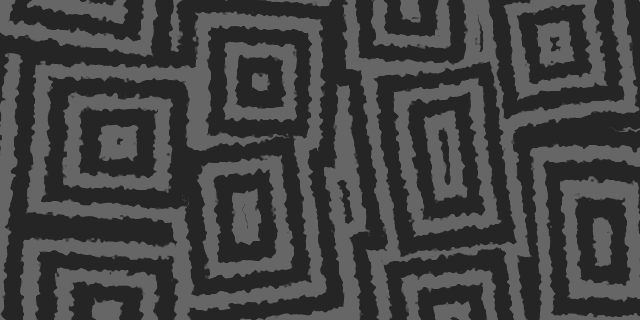
Write a Shadertoy shader that draws this pattern.

```glsl
// Ragged grey contour bands nested around scattered, slightly tilted boxes.

#define CELL_SIZE   vec2(0.53, 0.57)  // spacing of the boxes, in canvas heights
#define JITTER      0.36              // scatter of the boxes, in cells
#define MAX_STRETCH 0.11              // largest vertical half length of a box core
#define MAX_TILT    0.13              // largest skew of a box
#define BAND_PERIOD 0.093             // distance from one band to the next
#define BAND_SHARE  0.455             // part of the period that is grey
#define BEND        0.10              // slow bending of all bands
#define RAGGED      0.017             // depth of the torn edges
#define RAGGED_FREQ 58.0              // teeth per canvas height
#define DARK        vec3(0.147)
#define GREY        vec3(0.40)

vec2 hash22(vec2 p) {
    vec3 q = fract(p.xyx * vec3(0.1031, 0.1030, 0.0973));
    q += dot(q, q.yzx + 33.33);
    return fract((q.xx + q.yz) * q.zy);
}

// Two independent channels of smooth value noise, from 0 to 1
vec2 noise2(vec2 p) {
    vec2 i = floor(p), f = fract(p);
    f = f * f * (3.0 - 2.0 * f);
    vec2 low = mix(hash22(i), hash22(i + vec2(1.0, 0.0)), f.x);
    vec2 high = mix(hash22(i + vec2(0.0, 1.0)), hash22(i + vec2(1.0, 1.0)), f.x);
    return mix(low, high, f.y);
}

// Square-metric distance to the nearest box core
float boxDistance(vec2 p) {
    float nearest = 10.0;
    float column = floor(p.x / CELL_SIZE.x);
    for (int i = -1; i <= 1; i++) {
        float c = column + float(i);
        float stagger = 0.5 * mod(c, 2.0);
        float row = floor(p.y / CELL_SIZE.y - stagger);
        for (int j = -1; j <= 1; j++) {
            vec2 id = vec2(c, row + float(j));
            vec2 shape = hash22(id + 71.0);
            vec2 look = hash22(id + 137.0);
            vec2 center = id + 0.5 + JITTER * (hash22(id + 19.0) - 0.5);
            center.y += stagger;
            vec2 q = p - center * CELL_SIZE;
            q += MAX_TILT * (2.0 * look.x - 1.0) * vec2(-q.y, q.x);
            q = abs(q);
            q.y -= MAX_STRETCH * shape.x * shape.x;
            float inflate = 0.4 * BAND_PERIOD * shape.y;
            nearest = min(nearest, max(q.x, q.y) - inflate);
        }
    }
    return nearest;
}

void mainImage(out vec4 fragColor, in vec2 fragCoord) {
    vec2 uv = fragCoord / iResolution.y;

    // Slow bend, then coarse and fine tearing of the edges
    vec2 p = uv + 7.0 * CELL_SIZE;
    p += BEND * (noise2(uv * 1.6 + 40.0) - 0.5);
    p += RAGGED * (noise2(uv * RAGGED_FREQ) - 0.5);
    p += 0.5 * RAGGED * (noise2(uv * RAGGED_FREQ * 1.9 + 211.0) - 0.5);

    // Signed distance to the edge of the closest band
    float phase = boxDistance(p) / BAND_PERIOD;
    float toMiddle = abs(fract(phase + 0.5) - 0.5);
    float edge = (toMiddle - 0.5 * BAND_SHARE) * BAND_PERIOD;

    float soft = 0.8 / iResolution.y;
    fragColor = vec4(mix(GREY, DARK, smoothstep(-soft, soft, edge)), 1.0);
}
```
